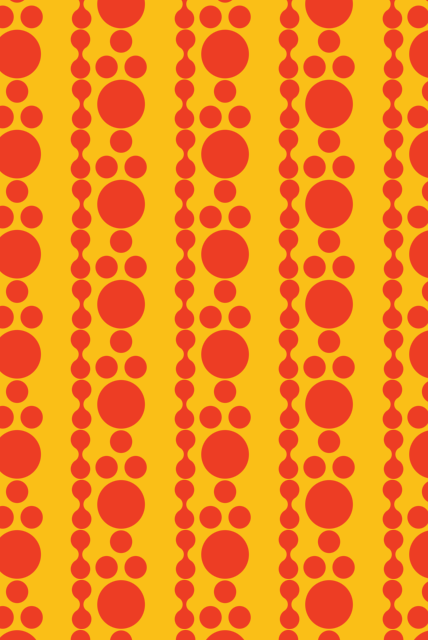
Give the GLSL for this pattern, as a Shadertoy shader.

```glsl
// Red dot clusters and dumbbell chains in staggered columns on yellow.

const vec3 YELLOW = vec3(0.98, 0.75, 0.09);
const vec3 RED = vec3(0.93, 0.24, 0.14);

// Lengths are in units of one vertical repeat.
const float ROWS = 6.395;                  // repeats over the canvas height
const float COLUMN_PITCH = 1.039;
const vec2 FIRST_CELL = vec2(0.171, 0.54); // centre of the top left big dot
const float STRETCH = 1.02;                // dots are slightly taller than wide

float disc(vec2 p, vec2 centre, float radius) {
    return length(p - centre) - radius;
}

// Two lobes at (0, +-reach), joined by a neck of tangent concave arcs.
float dumbbell(vec2 p, float reach, float lobe, float waist) {
    p = abs(p);
    float arc = (reach * reach + waist * waist - lobe * lobe) / (2.0 * (lobe - waist));
    float arcX = arc + waist;
    bool inNeck = arcX * p.y + reach * p.x < reach * arcX;
    return inNeck ? arc - length(p - vec2(arcX, 0.0))
                  : disc(p, vec2(0.0, reach), lobe);
}

// One big dot, a single small dot below it and a pair above.
float dotCluster(vec2 p, float bigRadius, float smallRadius) {
    float d = disc(p, vec2(0.0), bigRadius);
    d = min(d, disc(p, vec2(0.0, 0.373), smallRadius));
    return min(d, disc(vec2(abs(p.x), p.y), vec2(0.148, -0.371), smallRadius));
}

// Two dumbbells per repeat, swaying slightly from side to side.
float chain(vec2 p, float axisX, float sway) {
    float side = abs(p.y) < 0.25 ? 1.0 : -1.0;
    vec2 link = vec2(p.x - axisX - side * sway, fract(2.0 * p.y + 0.5) * 0.5 - 0.25);
    return dumbbell(link, 0.1465, 0.0995, 0.0185);
}

// Cell coordinates around the big dot; odd columns drop by half a repeat.
vec2 staggeredCell(vec2 p, float pitch) {
    float column = floor(p.x / pitch + 0.5);
    float y = p.y - 0.5 * mod(column, 2.0);
    return vec2((p.x - column * pitch) * STRETCH, fract(y + 0.5) - 0.5);
}

void mainImage(out vec4 fragColor, in vec2 fragCoord) {
    float pixel = ROWS / iResolution.y;
    vec2 p = vec2(fragCoord.x, iResolution.y - fragCoord.y) * pixel;
    vec2 cell = staggeredCell(p - FIRST_CELL, COLUMN_PITCH);

    float d = min(dotCluster(cell, 0.243, 0.1135), chain(cell, -0.408, 0.006));

    float ink = 1.0 - smoothstep(-0.8 * pixel, 0.8 * pixel, d);
    fragColor = vec4(mix(YELLOW, RED, ink), 1.0);
}
```
